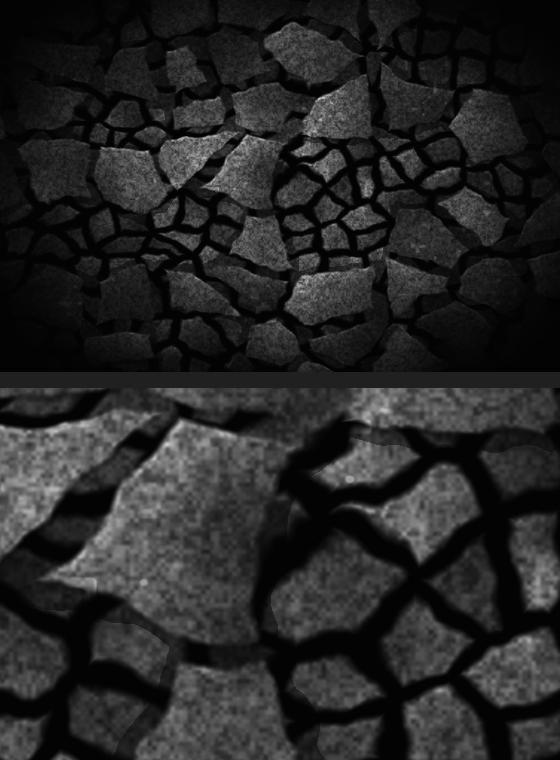
Top: the whole. Bottom: its middle third, enlarged.
Write a Shadertoy shader that draws this texture.

```glsl
// Dark dry-stone wall: rough grey stones, black gaps and a heavy vignette.

const vec3 STONE_GREY = vec3(0.325);
const vec3 GAP_BLACK = vec3(0.012);

float hash(vec2 p) {
    vec3 q = fract(vec3(p.xyx) * 0.1031);
    q += dot(q, q.yzx + 33.33);
    return fract((q.x + q.y) * q.z);
}

vec2 hash2(vec2 p) {
    return vec2(hash(p), hash(p + 57.3));
}

float noise(vec2 p) {
    vec2 i = floor(p), f = fract(p);
    f = f * f * (3.0 - 2.0 * f);
    float low = mix(hash(i), hash(i + vec2(1, 0)), f.x);
    float high = mix(hash(i + vec2(0, 1)), hash(i + vec2(1, 1)), f.x);
    return mix(low, high, f.y);
}

float fbm(vec2 p) {
    float sum = 0.0, amp = 0.5;
    for (int k = 0; k < 5; k++) {
        sum += amp * noise(p);
        p = mat2(1.6, 1.2, -1.2, 1.6) * p + 7.1;
        amp *= 0.5;
    }
    return sum;
}

// Irregular cells: x = distance to border, y = random id, zw = offset from centre.
vec4 stoneCell(vec2 p, float seed) {
    vec2 base = floor(p), f = fract(p);
    vec2 nearest = vec2(0), nearestId = vec2(0);
    float best = 9.0;
    for (int y = -1; y <= 1; y++)
    for (int x = -1; x <= 1; x++) {
        vec2 g = vec2(x, y);
        vec2 r = g + 0.08 + 0.84 * hash2(base + g + seed) - f;
        if (dot(r, r) < best) {
            best = dot(r, r);
            nearest = r;
            nearestId = g;
        }
    }
    float border = 9.0;
    for (int y = -2; y <= 2; y++)
    for (int x = -2; x <= 2; x++) {
        vec2 g = nearestId + vec2(x, y);
        vec2 r = g + 0.08 + 0.84 * hash2(base + g + seed) - f;
        vec2 d = r - nearest;
        if (dot(d, d) > 0.0001) border = min(border, dot(0.5 * (r + nearest), normalize(d)));
    }
    return vec4(border, hash(base + nearestId + seed + 19.7), -nearest);
}

// Brightness of one stone, tilted at random like a split face.
float stoneTone(vec4 cell) {
    float angle = 6.283 * fract(cell.y * 17.0);
    float tilt = dot(cell.zw, vec2(cos(angle), sin(angle)));
    return (0.6 + 0.65 * fract(cell.y * 7.3)) * (1.0 + 0.55 * tilt);
}

// Large stones over small rubble: x = tone, y = height.
vec2 wall(vec2 p) {
    vec2 bend = vec2(fbm(p * 7.0), fbm(p * 7.0 + 31.0)) - 0.5;
    vec2 chips = vec2(noise(p * 38.0), noise(p * 38.0 + 11.0)) - 0.5;
    vec2 w = p + 0.07 * bend + 0.009 * chips;
    vec4 large = stoneCell(w * vec2(5.0, 6.6), 3.0);
    vec4 small = stoneCell(w * vec2(10.5, 13.0), 41.0);

    float whole = step(0.24, large.y);
    float gap = 0.015 + 0.11 * noise(p * 9.0);
    float largeMask = whole * smoothstep(gap, gap + 0.05, large.x);
    float smallMask = smoothstep(0.04, 0.16, small.x - 0.05 * noise(p * 20.0));

    float rubble = smallMask * mix(0.85, 0.45, whole);
    float tone = mix(rubble * stoneTone(small), stoneTone(large), largeMask);
    float dome = 0.65 + 0.35 * smoothstep(0.0, 0.3, large.x);
    float height = mix(0.45 * smallMask, dome, largeMask);
    return vec2(tone, height + 0.9 * fbm(p * 24.0));
}

float vignette(vec2 q) {
    return 1.0 - smoothstep(0.2, 1.22, length(q * vec2(0.97, 0.9)));
}

void mainImage(out vec4 fragColor, in vec2 fragCoord) {
    vec2 p = fragCoord / iResolution.y;
    vec2 q = 2.0 * fragCoord / iResolution.xy - 1.0;

    // Light grazing from above
    vec2 here = wall(p);
    vec2 above = wall(p + vec2(-0.0015, 0.006));
    float light = clamp(1.0 + 0.85 * (here.y - above.y), 0.15, 1.9);

    // Weathered stains and sandy grain
    float stain = 0.55 + 0.9 * fbm(p * 11.0 + 5.0);
    float grain = 0.4 + 1.2 * mix(noise(p * 125.0), noise(p * 250.0 + 9.0), 0.5);
    float shade = here.x * light * stain * grain;

    // Pale lichen flecks in scattered patches
    float patchMask = smoothstep(0.52, 0.68, fbm(p * 6.0 + 23.0));
    float flecks = patchMask * smoothstep(0.76, 0.9, noise(p * 65.0));
    shade += 0.9 * flecks * min(here.x, 1.0);

    float fade = vignette(q);
    vec3 color = GAP_BLACK + STONE_GREY * shade * fade;
    fragColor = vec4(color, 1.0);
}
```
